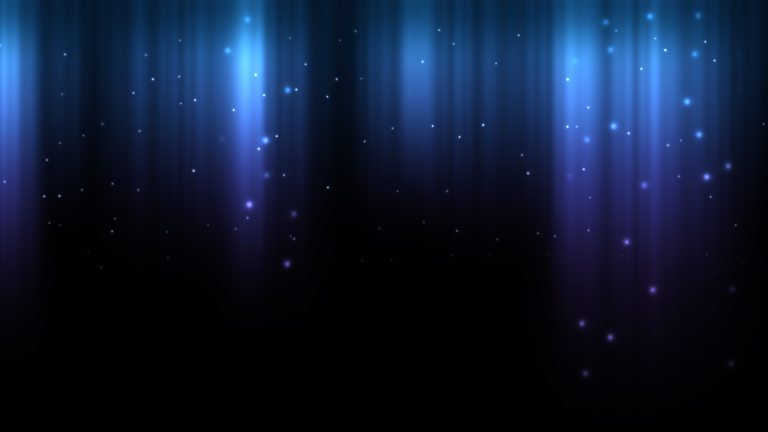
Write a Shadertoy shader that draws this background.

```glsl
// Aurora-like curtains of blue light hang from the top and fade to violet, then black.
// Each curtain is a soft vertical band with its own reach, combed by layered sines;
// hashed cells scatter small stars and larger glowing motes over them.

float hash(vec2 cell) {
    vec3 q = fract(vec3(cell.xyx) * vec3(0.1031, 0.103, 0.0973));
    q += dot(q, q.yzx + 33.33);
    return fract((q.x + q.y) * q.z);
}

// Fine vertical folds in the light
float folds(float x) {
    float broad = sin(x * 118.0 + 1.7 * sin(x * 31.0));
    float fine = sin(x * 287.0 + 2.1 * sin(x * 53.0));
    return 0.94 + 0.09 * broad + 0.06 * fine;
}

// Sum of the hanging bands: centre, width, strength, reach
float curtains(float x, float depth) {
    const vec4 bands[12] = vec4[12](
        vec4(0.008, 0.040, 0.95, 0.88), vec4(0.085, 0.025, 0.28, 0.60),
        vec4(0.200, 0.060, 0.34, 0.68), vec4(0.270, 0.040, 0.36, 0.70),
        vec4(0.321, 0.024, 0.85, 0.78), vec4(0.345, 0.065, 0.48, 0.80),
        vec4(0.535, 0.065, 0.48, 0.60), vec4(0.539, 0.018, 0.42, 0.50),
        vec4(0.655, 0.085, 0.40, 0.66), vec4(0.745, 0.022, 0.58, 0.92),
        vec4(0.810, 0.085, 0.72, 1.02), vec4(0.900, 0.070, 0.34, 0.98));
    float light = 0.0;
    for (int i = 0; i < 12; i++) {
        vec4 band = bands[i];
        float across = abs(x - band.x) / band.y;
        light += band.z * exp(-across * across * across) * (1.0 - smoothstep(0.03, band.w, depth));
    }
    return light;
}

// Teal at the top, through blue, down to violet
vec3 curtainColour(float depth) {
    vec3 colour = mix(vec3(0.07, 0.44, 0.78), vec3(0.24, 0.47, 0.96), smoothstep(0.0, 0.24, depth));
    colour = mix(colour, vec3(0.30, 0.32, 0.82), smoothstep(0.2, 0.46, depth));
    return mix(colour, vec3(0.29, 0.17, 0.52), smoothstep(0.42, 0.72, depth));
}

// One round glow per occupied cell
float sparkles(vec2 p, float size, float radius, float density, float seed) {
    vec2 cell = floor(p / size);
    vec2 key = cell + seed;
    vec2 jitter = vec2(hash(key + 17.3), hash(key + 41.9));
    float dist = length(p - (cell + 0.2 + 0.6 * jitter) * size) / radius;
    float lit = step(hash(key), density) * (0.3 + 0.7 * hash(key + 73.1));
    return lit * (exp(-dist * dist) + 0.3 * exp(-0.25 * dist * dist));
}

void mainImage(out vec4 fragColor, in vec2 fragCoord) {
    vec2 uv = fragCoord / iResolution.xy;
    vec2 p = fragCoord / iResolution.y;
    float depth = 1.0 - uv.y;

    // Curtains, dimmed along the upper edge
    float light = curtains(uv.x, depth) * folds(uv.x);
    light *= mix(0.45, 1.0, smoothstep(0.0, 0.16, depth));
    vec3 colour = vec3(0.003, 0.003, 0.008) + curtainColour(depth) * light;
    colour += vec3(0.15, 0.18, 0.08) * light * light * smoothstep(0.5, 0.1, depth);

    // Faint wash behind the upper half
    colour += vec3(0.015, 0.075, 0.14) * folds(uv.x) * (1.0 - smoothstep(0.0, 0.55, depth));

    // Small stars, thinning out downwards
    float starArea = smoothstep(0.01, 0.12, depth) * (1.0 - smoothstep(0.4, 0.68, depth));
    float stars = sparkles(p, 0.073, 0.0019, 0.36, 5.0) + sparkles(p + 0.031, 0.11, 0.0022, 0.4, 87.0);
    colour += vec3(0.55, 0.66, 0.85) * stars * starArea;

    // Large motes, gathered around the two strongest groups
    float left = smoothstep(0.28, 0.31, uv.x) * (1.0 - smoothstep(0.37, 0.40, uv.x))
               * (1.0 - smoothstep(0.58, 0.66, depth));
    float right = smoothstep(0.73, 0.77, uv.x) * (1.0 - smoothstep(0.93, 0.97, uv.x))
                * (1.0 - 0.6 * smoothstep(0.6, 1.0, depth));
    float motes = sparkles(p, 0.092, 0.0062, 0.42, 29.0);
    vec3 moteColour = mix(vec3(0.2, 0.5, 0.8), vec3(0.48, 0.4, 0.85), smoothstep(0.15, 0.6, depth));
    colour += moteColour * motes * (left + right);

    fragColor = vec4(min(colour, 1.0), 1.0);
}
```
